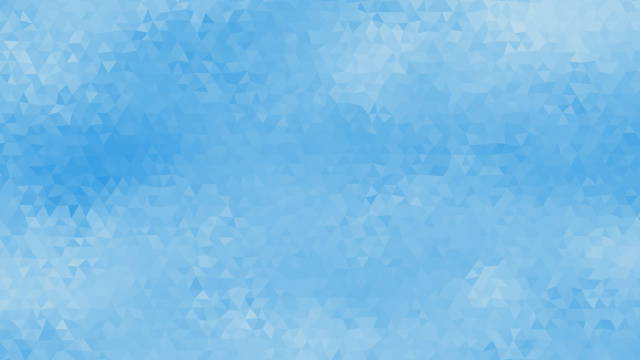
This background is drawn by a Shadertoy shader. Its source:

```glsl
// Draws a soft blue cloudy sky faceted into a mesh of small irregular triangles.

const float SIDE = 0.034;       // triangle width, in canvas heights
const float ROW = 0.0285;       // triangle row height
const float JITTER = 0.42;      // vertex displacement, in triangle widths
const vec3 DEEP_BLUE = vec3(0.10, 0.567, 0.875);
const vec3 PALE_BLUE = vec3(0.80, 0.89, 0.93);

// Integer hash: two values in 0..1 per lattice point and seed
vec2 hash2(ivec2 cell, int seed) {
    uvec2 v = uvec2(cell + ivec2(seed * 131, seed * 71)) * 1664525u + 1013904223u;
    v.x += v.y * 1664525u;
    v.y += v.x * 1664525u;
    v ^= v >> 16u;
    v.x += v.y * 1664525u;
    v.y += v.x * 1664525u;
    v ^= v >> 16u;
    return vec2(v & 65535u) / 65535.0;
}

float valueNoise(vec2 p, int seed) {
    ivec2 cell = ivec2(floor(p));
    vec2 f = fract(p);
    f = f * f * (3.0 - 2.0 * f);
    float low = mix(hash2(cell, seed).x, hash2(cell + ivec2(1, 0), seed).x, f.x);
    float high = mix(hash2(cell + ivec2(0, 1), seed).x, hash2(cell + ivec2(1, 1), seed).x, f.x);
    return mix(low, high, f.y);
}

// Fractal noise centred on zero
float fbm(vec2 p, int seed) {
    float sum = 0.0, amplitude = 0.5;
    for (int octave = 0; octave < 4; octave++) {
        sum += amplitude * (valueNoise(p, seed + octave) - 0.5);
        p = p * 2.03 + 7.1;
        amplitude *= 0.55;
    }
    return sum;
}

// Soft elliptical mass, 1 at its centre
float mass(vec2 p, vec2 centre, vec2 radius) {
    vec2 d = (p - centre) / radius;
    return exp(-dot(d, d));
}

// Sky brightness: 0 is deep blue, 1 is pale haze
float skyTone(vec2 p, float aspect) {
    vec2 warp = vec2(fbm(p * 5.0, 11), fbm(p * 5.0, 23));
    vec2 q = (p + 0.16 * warp) * vec2(1.78 / aspect, 1.0);
    float tone = 0.50 + 0.30 * fbm(p * vec2(3.0, 5.0), 37);
    // pale haze
    tone += 0.33 * mass(q, vec2(1.57, 0.95), vec2(0.48, 0.20));
    tone += 0.22 * mass(q, vec2(1.02, 0.82), vec2(0.15, 0.13));
    tone += 0.20 * mass(q, vec2(0.04, 0.91), vec2(0.22, 0.20));
    tone += 0.16 * mass(q, vec2(0.50, 1.00), vec2(0.22, 0.06));
    tone += 0.25 * mass(q, vec2(0.16, 0.25), vec2(0.30, 0.19));
    tone += 0.22 * mass(q, vec2(0.85, 0.02), vec2(0.38, 0.11));
    tone += 0.25 * mass(q, vec2(1.40, 0.17), vec2(0.11, 0.07));
    tone += 0.20 * mass(q, vec2(1.76, 0.28), vec2(0.12, 0.11));
    // open blue
    tone -= 0.32 * mass(q, vec2(0.24, 0.56), vec2(0.26, 0.13));
    tone -= 0.18 * mass(q, vec2(1.72, 0.56), vec2(0.30, 0.16));
    tone -= 0.09 * mass(q, vec2(0.60, 0.84), vec2(0.28, 0.12));
    return tone;
}

// Flat colour of one facet, roughest where the sky changes fastest
vec3 facetColor(vec2 centre, ivec2 cell, int seed, float aspect) {
    vec2 scatter = hash2(cell, seed) - 0.5;
    vec2 grain = hash2(cell, seed + 5) - 0.5;
    float roughness = smoothstep(0.3, 0.75, valueNoise(centre * vec2(5.0, 7.0), 53));
    float tone = skyTone(centre + 0.07 * scatter, aspect);
    tone += (grain.x + grain.y) * mix(0.05, 0.16, roughness);
    return mix(DEEP_BLUE, PALE_BLUE, clamp(tone, 0.0, 1.0));
}

// Displaced point of the triangular lattice
vec2 meshVertex(ivec2 cell) {
    vec2 point = vec2(float(cell.x) + 0.5 * float(cell.y), float(cell.y));
    return point * vec2(SIDE, ROW) + (hash2(cell, 3) - 0.5) * JITTER * vec2(SIDE, ROW);
}

// Signed distance to the line a-b, positive on its left
float edgeDistance(vec2 p, vec2 a, vec2 b) {
    vec2 e = normalize(b - a);
    return e.x * (p.y - a.y) - e.y * (p.x - a.x);
}

float triangleCoverage(vec2 p, vec2 a, vec2 b, vec2 c, float pixel) {
    float d = min(edgeDistance(p, a, b), min(edgeDistance(p, b, c), edgeDistance(p, c, a)));
    return clamp(d / pixel + 0.5, 0.0, 1.0);
}

void mainImage(out vec4 fragColor, in vec2 fragCoord) {
    float pixel = 1.0 / iResolution.y;
    float aspect = iResolution.x * pixel;
    vec2 p = fragCoord * pixel;
    float row = p.y / ROW;
    ivec2 home = ivec2(floor(vec2(p.x / SIDE - 0.5 * row, row)));

    // Blend the facets that cover this point; each cell holds two
    vec4 sum = vec4(0.0);
    for (int k = 0; k < 18; k++) {
        int half_ = k % 2;
        ivec2 cell = home + ivec2((k / 2) % 3 - 1, k / 6 - 1);
        vec2 a = meshVertex(cell + ivec2(half_));
        vec2 b = meshVertex(cell + ivec2(1 - half_, half_));
        vec2 c = meshVertex(cell + ivec2(half_, 1 - half_));
        float cover = triangleCoverage(p, a, b, c, pixel);
        if (cover > 0.0) {
            sum += cover * vec4(facetColor((a + b + c) / 3.0, cell, 61 + half_, aspect), 1.0);
        }
    }
    fragColor = vec4(sum.rgb / max(sum.a, 0.001), 1.0);
}
```
